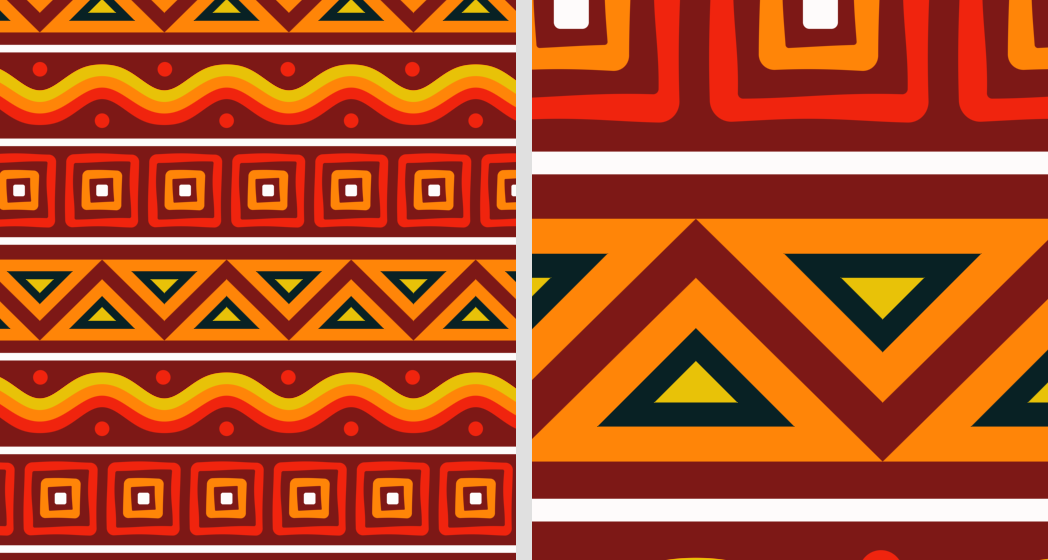
Left: the whole. Right: its middle third, enlarged.
Reproduce this pattern procedurally as a WebGL 1 fragment shader.

```glsl
precision highp float;
// Folk-style striped textile: zigzag, wave and square bands split by white lines.
// Three bands stack into one tile that repeats down the canvas; each band repeats
// its motif across with mod, and square rows shift by half a step on alternate tiles.
uniform vec2 u_resolution;

const vec3 MAROON = vec3(0.49, 0.095, 0.085);
const vec3 ORANGE = vec3(1.0, 0.52, 0.03);
const vec3 RED = vec3(0.94, 0.14, 0.055);
const vec3 YELLOW = vec3(0.91, 0.76, 0.03);
const vec3 DARK = vec3(0.03, 0.13, 0.14);
const vec3 WHITE = vec3(0.995, 0.985, 0.985);

float hash(vec2 p) {
  return fract(sin(dot(p, vec2(12.9898, 78.233))) * 43758.5453);
}

// Coordinate centred on the nearest repeat
float repeat(float x, float period) {
  return mod(x + 0.5 * period, period) - 0.5 * period;
}

float roundBox(vec2 p, float halfSize, float radius) {
  vec2 q = abs(p) - halfSize + radius;
  return length(max(q, 0.0)) + min(max(q.x, q.y), 0.0) - radius;
}

// Right-angled triangle, apex above its base (y runs down)
float triangle(vec2 p, float apex, float base) {
  return max((abs(p.x) - p.y + apex) * 0.7071, p.y - base);
}

// Blend a colour in where the signed distance is negative
void paint(inout vec3 col, vec3 ink, float d) {
  float soft = 0.8 * 768.0 / u_resolution.y;
  col = mix(col, ink, 1.0 - smoothstep(-soft, soft, d));
}

void zigzagBand(inout vec3 col, vec2 p) {
  float x = repeat(p.x, 170.8);
  vec2 up = vec2(x, p.y);
  vec2 down = vec2(repeat(p.x - 85.4, 170.8), -p.y);
  paint(col, ORANGE, abs(p.y) - 55.5);
  float line = abs(p.y + 42.0 - abs(x) * 0.984) - 13.5;
  paint(col, MAROON, line * 0.7071);
  paint(col, DARK, min(triangle(up, -5.5, 39.5), triangle(down, -5.5, 39.5)));
  paint(col, YELLOW, min(triangle(up, 9.5, 28.5), triangle(down, 9.5, 28.5)));
}

void waveBand(inout vec3 col, vec2 p, float row) {
  float phase = p.x * 6.28319 / 170.8;
  float slope = 0.653 * sin(phase);
  float d = (p.y + 17.75 * cos(phase)) / sqrt(1.0 + slope * slope);
  // Three stacked ribbons share the same curve
  paint(col, RED, abs(d) - 23.7);
  paint(col, ORANGE, abs(d + 7.9) - 15.8);
  paint(col, YELLOW, abs(d + 15.8) - 7.9);
  // Dots in the hollows, the upper ones slightly uneven
  float shift = 3.0 * hash(vec2(floor(p.x / 170.8), row)) - 1.5;
  vec2 upper = vec2(repeat(p.x - 85.4, 170.8) - shift, p.y + 35.0);
  vec2 lower = vec2(repeat(p.x, 170.8), p.y - 35.5);
  paint(col, RED, min(length(upper), length(lower)) - 10.0);
}

void squareBand(inout vec3 col, vec2 p) {
  vec2 q = vec2(repeat(p.x, 113.87), p.y);
  // Gentle hand-cut wobble, different on the inner edges
  vec2 outer = q + 0.9 * sin(q.yx * vec2(0.045, 0.06) + vec2(0.6, 1.9));
  vec2 inner = q + 1.1 * sin(q.yx * vec2(0.07, 0.05) + vec2(2.4, 0.3));
  paint(col, RED, roundBox(outer, 50.0, 10.0));
  paint(col, MAROON, roundBox(inner, 38.8, 2.5));
  paint(col, ORANGE, roundBox(outer, 27.3, 7.5));
  paint(col, MAROON, roundBox(inner, 16.3, 1.5));
  paint(col, WHITE, roundBox(q, 8.0, 3.0));
}

void main() {
  // 768 units per canvas height, y measured from the top
  vec2 p = gl_FragCoord.xy / u_resolution.y * 768.0;
  p.y = 768.0 - p.y;
  float row = floor((p.y - 330.5) / 422.5);
  float y = mod(p.y - 330.5, 422.5);
  float x = p.x - 140.0;

  vec3 col = MAROON;
  if (y < 158.7) {
    zigzagBand(col, vec2(x, y - 81.0));
  } else if (y < 287.2) {
    waveBand(col, vec2(x, y - 222.0), row);
  } else {
    squareBand(col, vec2(x - 56.93 * mod(row + 1.0, 2.0), y - 353.2));
  }

  // White dividers between the bands
  float divider = min(abs(repeat(y, 422.5)), min(abs(y - 158.7), abs(y - 287.2)));
  paint(col, WHITE, divider - 5.2);
  gl_FragColor = vec4(col, 1.0);
}
```
